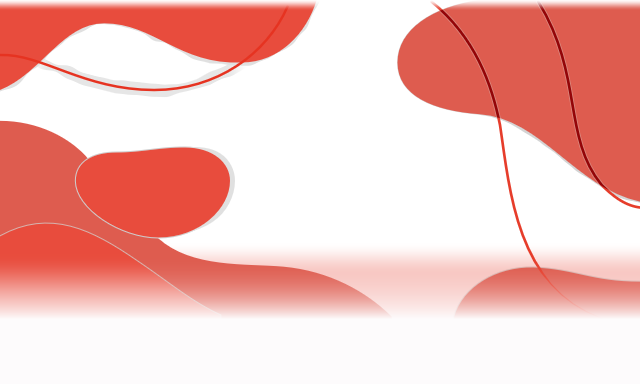
Write a WebGL 2 fragment shader that draws this background.

```glsl
#version 300 es
precision highp float;
// Red liquid blobs with thin curved lines, fading into white at top and bottom.
uniform vec2 u_resolution;
out vec4 outColor;

// Path state: sample point, pen position, nearest distance, inside sign
vec2 p, pen;
float nearest, side, texel;

float hash(vec2 q) {
  return fract(sin(dot(q, vec2(127.1, 311.7))) * 43758.5453);
}

float noise(vec2 q) {
  vec2 i = floor(q), f = fract(q);
  f = f * f * (3.0 - 2.0 * f);
  return mix(mix(hash(i), hash(i + vec2(1, 0)), f.x),
             mix(hash(i + vec2(0, 1)), hash(i + vec2(1, 1)), f.x), f.y);
}

void moveTo(float x, float y) {
  pen = vec2(x, y);
  nearest = 1e5;
  side = 1.0;
}

void lineTo(vec2 b) {
  vec2 a = pen, e = b - a, w = p - a;
  float t = clamp(dot(w, e) / max(dot(e, e), 1e-6), 0.0, 1.0);
  nearest = min(nearest, length(w - e * t));
  if ((a.y > p.y) != (b.y > p.y) && w.x < w.y * e.x / e.y) side = -side;
  pen = b;
}

void curveTo(float bx, float by, float cx, float cy, float dx, float dy) {
  vec2 a = pen, b = vec2(bx, by), c = vec2(cx, cy), d = vec2(dx, dy);
  for (int i = 1; i <= 16; i++) {
    float t = float(i) / 16.0, s = 1.0 - t;
    lineTo(s * s * s * a + 3.0 * s * t * (s * b + t * c) + t * t * t * d);
  }
}

float fill(float d) { return clamp(0.5 - d / texel, 0.0, 1.0); }

void main() {
  // Design space: 768 units across, y pointing down
  texel = 768.0 / u_resolution.x;
  p = vec2(gl_FragCoord.x, u_resolution.y - gl_FragCoord.y) * texel;
  float rough = noise(p * 0.06);
  vec3 bright = vec3(0.91, 0.30, 0.24), muted = vec3(0.87, 0.36, 0.31);
  vec3 shadow = vec3(0.88), lineRed = vec3(0.90, 0.24, 0.17);
  vec3 col = vec3(1.0);

  // Pink band behind the lower shapes
  col = mix(col, bright, 0.33 * smoothstep(290.0, 330.0, p.y));

  // Top left wave and its ribbon
  moveTo(0.0, 66.0);
  curveTo(50.0, 64.0, 100.0, 108.0, 185.0, 108.0);
  curveTo(260.0, 108.0, 320.0, 65.0, 345.0, 8.0);
  float ribbon = nearest;
  float span = smoothstep(35.0, 60.0, p.x) * smoothstep(300.0, 270.0, p.x);
  col = mix(col, shadow + 0.02, fill(ribbon - 4.0 - 5.0 * rough) * span);
  moveTo(380.0, -20.0);
  lineTo(vec2(380, 0));
  curveTo(368.0, 40.0, 335.0, 75.0, 290.0, 75.0);
  curveTo(215.0, 78.0, 185.0, 28.0, 125.0, 28.0);
  curveTo(75.0, 28.0, 50.0, 88.0, 0.0, 108.0);
  lineTo(vec2(-20, 116));
  lineTo(vec2(-20, -20));
  lineTo(vec2(380, -20));
  float d = nearest * side;
  col = mix(col, shadow, fill(d - 5.0 * rough));
  col = mix(col, bright, fill(d));
  col = mix(col, vec3(0.90, 0.20, 0.13), fill(ribbon - 1.5));

  // Top right mass
  moveTo(575.0, -20.0);
  lineTo(vec2(575, 0));
  curveTo(520.0, 8.0, 477.0, 35.0, 477.0, 75.0);
  curveTo(477.0, 115.0, 520.0, 133.0, 575.0, 137.0);
  curveTo(650.0, 142.0, 690.0, 225.0, 768.0, 242.0);
  lineTo(vec2(790, 246));
  lineTo(vec2(790, -20));
  lineTo(vec2(575, -20));
  float mass = nearest * side;
  col = mix(col, shadow - 0.05, fill(mass - 0.5 - 4.0 * rough * smoothstep(560.0, 640.0, p.x)));
  col = mix(col, muted, fill(mass));

  // Large left hill
  moveTo(-20.0, 145.0);
  lineTo(vec2(0, 145));
  curveTo(45.0, 145.0, 85.0, 165.0, 107.0, 192.0);
  curveTo(140.0, 235.0, 165.0, 262.0, 190.0, 286.0);
  curveTo(230.0, 322.0, 295.0, 316.0, 340.0, 320.0);
  curveTo(395.0, 325.0, 440.0, 350.0, 470.0, 380.0);
  lineTo(vec2(470, 480));
  lineTo(vec2(-20, 480));
  lineTo(vec2(-20, 145));
  col = mix(col, muted, fill(nearest * side));

  // Lower left swell with a pale rim
  moveTo(-20.0, 296.0);
  lineTo(vec2(0, 283));
  curveTo(60.0, 250.0, 110.0, 275.0, 165.0, 313.0);
  curveTo(205.0, 340.0, 230.0, 362.0, 265.0, 378.0);
  lineTo(vec2(265, 480));
  lineTo(vec2(-20, 480));
  lineTo(vec2(-20, 296));
  d = nearest * side;
  col = mix(col, mix(bright, vec3(1), 0.35 * smoothstep(305.0, 365.0, p.y)), fill(d));
  col = mix(col, vec3(0.84, 0.70, 0.68), fill(abs(d) - 0.6));

  // Floating pebble, shaded on its right
  moveTo(91.0, 217.0);
  curveTo(91.0, 195.0, 110.0, 183.0, 140.0, 183.0);
  curveTo(170.0, 183.0, 190.0, 177.0, 222.0, 177.0);
  curveTo(255.0, 177.0, 276.0, 195.0, 276.0, 217.0);
  curveTo(276.0, 250.0, 240.0, 285.0, 190.0, 285.0);
  curveTo(145.0, 285.0, 91.0, 250.0, 91.0, 217.0);
  d = nearest * side;
  col = mix(col, shadow - 0.08, fill(d - 1.2));
  col = mix(col, shadow, fill(d - 6.0 * smoothstep(215.0, 275.0, p.x)));
  col = mix(col, bright, fill(d));

  // Lower right hill
  moveTo(545.0, 380.0);
  curveTo(555.0, 345.0, 595.0, 320.0, 640.0, 321.0);
  curveTo(690.0, 323.0, 710.0, 338.0, 768.0, 338.0);
  lineTo(vec2(790, 338));
  lineTo(vec2(790, 480));
  lineTo(vec2(545, 480));
  lineTo(vec2(545, 380));
  d = nearest * side;
  col = mix(col, vec3(0.85, 0.70, 0.68), fill(d - 1.2));
  col = mix(col, muted, fill(d));

  // Two long strands, dark with a pale halo over the mass
  moveTo(518.0, 2.0);
  curveTo(570.0, 45.0, 590.0, 100.0, 600.0, 150.0);
  curveTo(612.0, 230.0, 620.0, 345.0, 722.0, 382.0);
  float strand = nearest;
  moveTo(646.0, 2.0);
  curveTo(700.0, 90.0, 675.0, 165.0, 722.0, 222.0);
  curveTo(738.0, 238.0, 752.0, 247.0, 768.0, 249.0);
  strand = min(strand, nearest);
  float over = fill(mass);
  col = mix(col, vec3(0.85, 0.65, 0.62), 0.6 * over * fill(strand - 2.6));
  float thickness = mix(1.6, 0.7, smoothstep(315.0, 345.0, p.y));
  col = mix(col, mix(lineRed, vec3(0.58, 0.02, 0.03), over), fill(strand - thickness));

  // White fades at the bottom and top
  float fade = pow(clamp((p.y - 305.0) / 78.0, 0.0, 1.0), 2.2);
  col = mix(col, vec3(0.992, 0.985, 0.988), fade);
  col = mix(vec3(1), col, smoothstep(-1.0, 13.0, p.y));
  outColor = vec4(col, 1.0);
}
```
